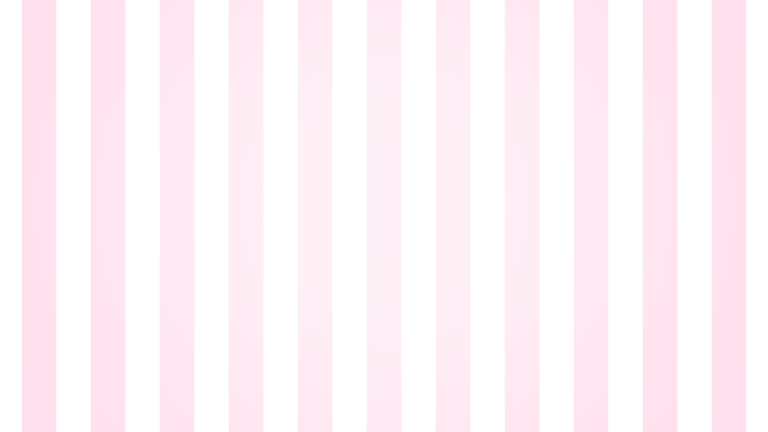
This pattern is drawn by a Shadertoy shader. Its source:

```glsl
// Soft pink, lightest near the middle and deeper towards the sides
vec3 stripePink(vec2 p) {
    float glow = smoothstep(0.1, 0.95, length(p - vec2(0.0, 0.03)));
    return mix(vec3(1.0, 0.943, 0.967), vec3(1.0, 0.88, 0.932), glow);
}

// Vertical stripes, half a period wide, with one centred on x = 0
float stripeMask(float x, float period, float pixel) {
    float fromCentre = abs(fract(x / period + 0.5) - 0.5) * period;
    return clamp(0.5 + (0.25 * period - fromCentre) / pixel, 0.0, 1.0);
}

void mainImage(out vec4 fragColor, in vec2 fragCoord) {
    // Centred coordinates in units of the canvas height
    vec2 p = (fragCoord - 0.5 * iResolution.xy) / iResolution.y;
    float period = 0.08984 * iResolution.x / iResolution.y;

    float stripe = stripeMask(p.x, period, 1.0 / iResolution.y);
    fragColor = vec4(mix(vec3(1.0), stripePink(p), stripe), 1.0);
}
```
